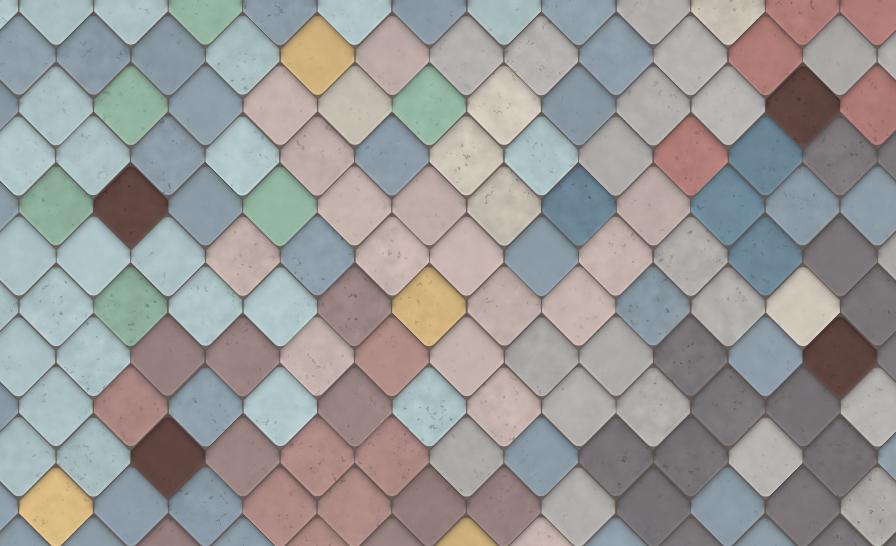
Give the GLSL for this pattern, as a WebGL 2 fragment shader.

```glsl
#version 300 es
precision highp float;
// Overlapping scale tiles: staggered rounded diamonds with worn, pastel glazes.
// Each tile draws its glaze by weighted chance, the weights fading with distance
// from a home zone; rims, cast shadows, mottling and pits are added on top.

#define TILES_ACROSS 12.0
#define ROW_PITCH 0.672
#define FIRST_ROW 0.07
#define SEAM 0.008
#define CORNER 0.11
#define RIM_WIDTH 0.03
#define SHADOW_DEPTH 0.04
#define SHADOW_STRENGTH 0.32
#define OCHRE_SHARE 0.03
#define UMBER_SHARE 0.03
#define MOTTLE 0.13
#define PITTING 0.22

uniform vec2 u_resolution;
out vec4 fragColor;

const vec3 GROUT = vec3(0.37, 0.32, 0.30);
const vec3 OCHRE = vec3(0.83, 0.71, 0.50);
const vec3 UMBER = vec3(0.37, 0.27, 0.25);

// Pale blue, slate, mint, ivory, blush, rose, coral, mauve, grey, stone, deep blue.
const int GLAZES = 11;
const vec3 GLAZE[GLAZES] = vec3[GLAZES](
  vec3(0.68, 0.76, 0.77), vec3(0.55, 0.61, 0.65), vec3(0.57, 0.70, 0.62),
  vec3(0.79, 0.76, 0.71), vec3(0.76, 0.69, 0.67), vec3(0.69, 0.55, 0.53),
  vec3(0.69, 0.49, 0.47), vec3(0.59, 0.51, 0.50), vec3(0.47, 0.45, 0.46),
  vec3(0.69, 0.68, 0.67), vec3(0.43, 0.53, 0.59));

// Home of each glaze: centre x, centre y from the top, reach, weight.
const vec4 ZONE[GLAZES] = vec4[GLAZES](
  vec4(2.5, 2.0, 5.0, 1.0), vec4(3.0, 2.8, 8.0, 0.55), vec4(3.4, 1.4, 2.4, 0.9),
  vec4(7.3, 3.0, 2.8, 0.9), vec4(5.8, 4.2, 2.7, 2.0), vec4(5.0, 5.4, 2.0, 2.0),
  vec4(10.8, 1.2, 1.1, 1.6), vec4(4.3, 5.6, 1.9, 1.5), vec4(10.4, 5.0, 2.5, 1.0),
  vec4(7.5, 4.0, 4.5, 0.7), vec4(10.0, 2.6, 1.8, 0.7));

float hash(vec2 p) {
  vec3 h = fract(p.xyx * 0.1031);
  h += dot(h, h.yzx + 33.33);
  return fract((h.x + h.y) * h.z);
}

float noise(vec2 p) {
  vec2 i = floor(p), f = fract(p);
  f = f * f * (3.0 - 2.0 * f);
  return mix(mix(hash(i), hash(i + vec2(1, 0)), f.x),
             mix(hash(i + vec2(0, 1)), hash(i + vec2(1, 1)), f.x), f.y);
}

// Octaves are turned so that no grid shows.
const mat2 TURN = mat2(0.8, 0.6, -0.6, 0.8);
float fbm(vec2 p) {
  float sum = 0.0, gain = 0.5;
  for (int i = 0; i < 4; i++, gain *= 0.5, p = TURN * p * 2.1 + 17.3) sum += gain * noise(p);
  return sum;
}

// Rounded square on its point, with the side corners cut upright.
float tileDistance(vec2 q) {
  vec2 r = abs(vec2(q.x + q.y, q.x - q.y)) * 0.7071;
  vec2 b = r - (0.5 * ROW_PITCH + 0.25) * 0.7071 + SEAM + CORNER;
  float box = length(max(b, 0.0)) + min(max(b.x, b.y), 0.0) - CORNER;
  return max(box, abs(q.x) - 0.5 + SEAM);
}

vec3 glazeOf(vec2 cell, vec2 centre) {
  float accent = fract(dot(cell, vec2(0.618, 0.2764)) + 0.37);
  if (accent < OCHRE_SHARE) return OCHRE;
  if (accent > 1.0 - UMBER_SHARE) return UMBER;
  vec3 chosen = GLAZE[0];
  float soonest = 1e9;
  for (int i = 0; i < GLAZES; i++) {
    vec2 away = (centre - ZONE[i].xy) / ZONE[i].z;
    float weight = ZONE[i].w * exp(-dot(away, away));
    float arrival = -log(hash(cell + 31.7 * float(i + 1)) + 1e-4) / max(weight, 1e-6);
    if (arrival < soonest) { soonest = arrival; chosen = GLAZE[i]; }
  }
  return chosen;
}

void main() {
  // One unit is one tile width; y runs down from the top edge.
  float pixel = TILES_ACROSS / u_resolution.x;
  vec2 p = vec2(gl_FragCoord.x, u_resolution.y - gl_FragCoord.y) * pixel;

  // Nearest centre among the two rows around this point.
  float baseRow = floor((p.y - FIRST_ROW) / ROW_PITCH), nearest = 1e9;
  vec2 cell = vec2(0.0), centre = vec2(0.0);
  for (int i = 0; i < 2; i++) {
    float row = baseRow + float(i);
    float shift = 0.75 - 0.5 * mod(row, 2.0);
    float column = floor(p.x - shift + 0.5);
    vec2 c = vec2(column + shift, FIRST_ROW + row * ROW_PITCH);
    float reach = dot(abs(p - c), vec2(1.0));
    if (reach < nearest) { nearest = reach; cell = vec2(column, row) + 20.0; centre = c; }
  }
  vec2 jitter = vec2(hash(cell + 3.1), hash(cell + 8.6)) - 0.5;
  vec2 q = p - centre + 0.012 * jitter;
  float d = tileDistance(q), inside = max(-d, 0.0);

  // Glaze with tone shift, mottling and fine pits.
  float wear = hash(cell + 5.9);
  vec3 color = glazeOf(cell, centre) * (0.96 + 0.08 * hash(cell + 12.4));
  vec2 grain = TURN * (p + cell * 7.3);
  color *= 1.0 + MOTTLE * (0.4 + wear) * (fbm(grain * 7.0) - 0.47);
  float pits = smoothstep(0.62, 0.82, fbm(grain * 17.0)) * smoothstep(0.3, 0.6, noise(grain * 4.0));
  color *= 1.0 - PITTING * (0.2 + wear) * pits;

  // Shadow from the row above, pale rim on the lower edges.
  float lower = smoothstep(-0.04, 0.08, q.y);
  color *= 1.0 - SHADOW_STRENGTH * (1.0 - lower) * exp(-inside / SHADOW_DEPTH);
  float rim = 1.0 - smoothstep(0.4 * RIM_WIDTH, RIM_WIDTH + pixel, inside);
  color = mix(color, color * 1.03 + 0.015, rim * lower);
  color = mix(color, GROUT, smoothstep(-0.6 * pixel, 0.6 * pixel, d) * 0.85);
  fragColor = vec4(color, 1.0);
}
```
